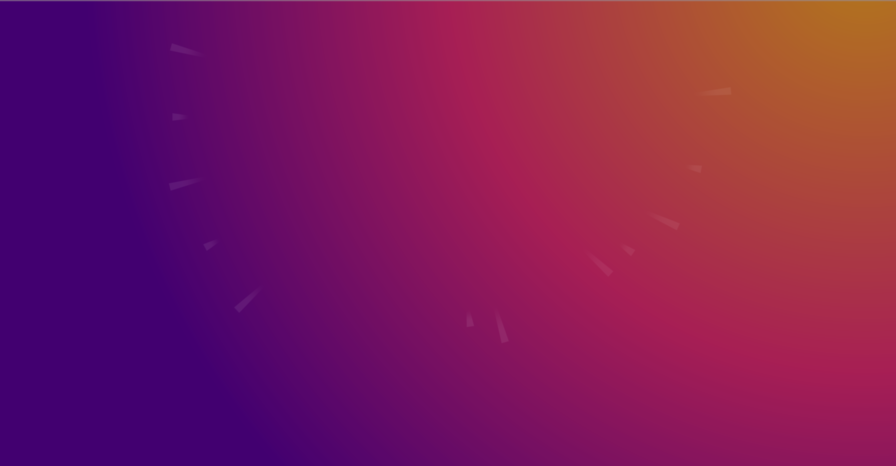
Write a Shadertoy shader that draws this background.

```glsl
const vec3 GOLD = vec3(0.70, 0.48, 0.10);
const vec3 CRIMSON = vec3(0.655, 0.12, 0.33);
const vec3 VIOLET = vec3(0.26, 0.0, 0.44);
const vec3 RIM = vec3(0.60, 0.55, 0.58);

// Lengths are in canvas heights, angles in degrees
const vec2 GLOW_CENTER = vec2(1.859, 1.10);
const float CRIMSON_RADIUS = 0.897;
const float VIOLET_RADIUS = 1.676;
const float BAND_WIDTH = 0.036;
const float BAND_STRENGTH = 0.6;

const vec2 FAN_CENTER = vec2(0.947, 0.744);
const float LONG_STREAK = 0.085;
const float SHORT_STREAK = 0.038;
const float STREAK_HALF_WIDTH = 0.008;
const float STREAK_OPACITY = 0.075;
const float RIM_HEIGHT = 0.0025;
const float TAU = 6.2831853;

// Radial gradient with soft steps
vec3 glow(vec2 p) {
    float r = distance(p, GLOW_CENTER);
    r += BAND_STRENGTH * BAND_WIDTH / TAU * sin(TAU * r / BAND_WIDTH);
    vec3 inner = mix(GOLD, CRIMSON, clamp(r / CRIMSON_RADIUS, 0.0, 1.0));
    float outward = (r - CRIMSON_RADIUS) / (VIOLET_RADIUS - CRIMSON_RADIUS);
    return mix(inner, VIOLET, clamp(outward, 0.0, 1.0));
}

// Tapered streak pointing away from the fan center, brightest at its far end
float streak(vec2 p, float degrees, float radius, float len, float blur) {
    float a = radians(degrees);
    vec2 dir = vec2(cos(a), sin(a));
    float along = (dot(p, dir) - radius) / len + 0.5;
    float across = abs(dot(p, vec2(-dir.y, dir.x)));
    float halfWidth = STREAK_HALF_WIDTH * mix(0.4, 1.0, clamp(along, 0.0, 1.0));
    float side = 1.0 - smoothstep(halfWidth - blur, halfWidth + blur, across);
    float ends = smoothstep(0.0, 0.7, along) * (1.0 - smoothstep(1.0 - blur / len, 1.0 + blur / len, along));
    return side * ends;
}

// angles: start, step, growth of step; radii: start, step
float fan(vec2 p, int count, vec3 angles, vec2 radii, float firstLong, float blur) {
    float light = 0.0;
    for (int i = 0; i < count; i++) {
        float k = float(i);
        float degrees = angles.x + k * (angles.y + k * angles.z);
        float len = mix(LONG_STREAK, SHORT_STREAK, mod(k + 1.0 - firstLong, 2.0));
        light = max(light, streak(p, degrees, radii.x + k * radii.y, len, blur));
    }
    return light;
}

void mainImage(out vec4 fragColor, in vec2 fragCoord) {
    vec2 p = fragCoord / iResolution.y;
    float pixel = 1.0 / iResolution.y;
    vec3 color = glow(p);

    // Faint streaks: left, bottom and right fans
    vec2 q = p - FAN_CENTER;
    float left = fan(q, 5, vec3(165.0, 14.5, 0.0), vec2(0.558, 0.0), 1.0, pixel);
    float bottom = fan(q, 2, vec3(278.0, 8.0, 0.0), vec2(0.43, 0.025), 0.0, pixel);
    float right = fan(q, 5, vec3(317.6, 6.0, 1.5), vec2(0.45, 0.033), 1.0, pixel);
    float streaks = max(left, max(bottom, 0.8 * right));
    color = mix(color, vec3(1.0), STREAK_OPACITY * streaks);

    // Thin pale line along the top
    float rim = smoothstep(1.0 - RIM_HEIGHT - pixel, 1.0 - RIM_HEIGHT + pixel, p.y);
    color = mix(color, RIM, 0.6 * rim);

    fragColor = vec4(color, 1.0);
}
```
